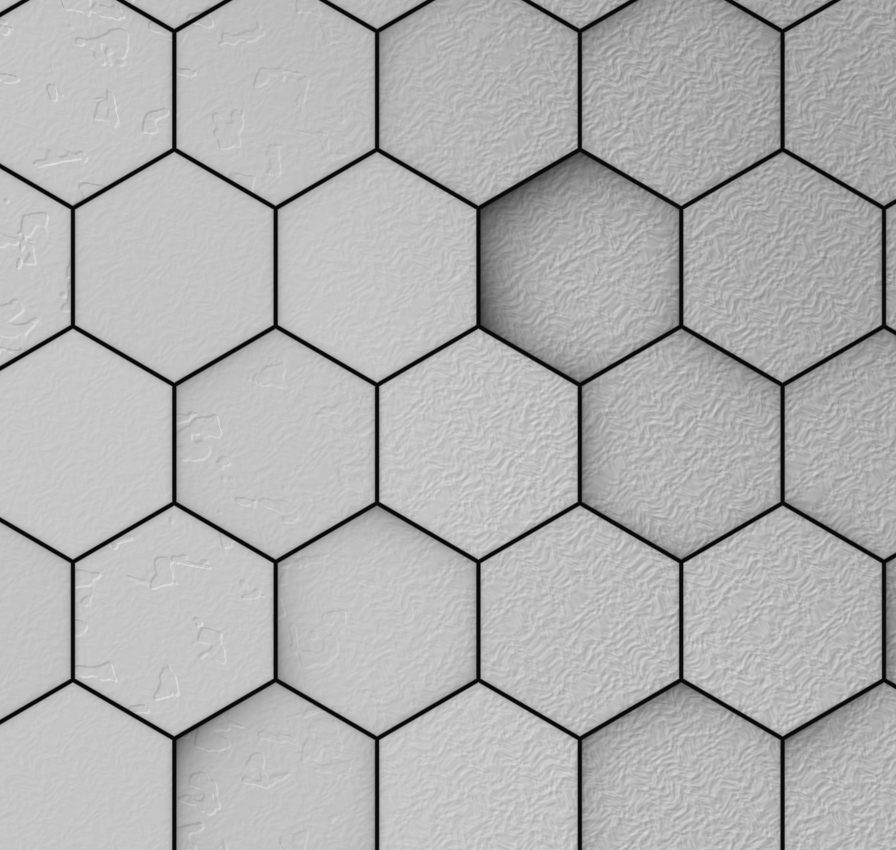
Write a Shadertoy shader that draws this pattern.

```glsl
// Wall of pale plaster hexagon tiles set at different depths, split by thin dark gaps.
// Each tile is shaded along the edges where a neighbour stands higher; cellular
// noise, lit from the upper left, gives the stucco grain and the flaked plaster.

#define PITCH 0.2263               // tile width as a share of canvas width
#define ORIGIN vec2(0.534, 0.453)  // centre of one tile, in canvas widths
#define ROW_STRETCH 1.007
#define GAP 0.0100                 // half width of the gap, in tiles
#define GAP_TONE 0.035
#define BASE_TONE 0.768
#define SHADOW 0.72
#define GRAIN_SCALE 21.0
#define GRAIN 0.15
#define FLAKES 0.075
#define LIGHT vec2(-0.7, 0.7)

const float PI = 3.14159265;
const float ROW = 0.8660254;

float hash(vec2 p) {
    return fract(sin(dot(p, vec2(127.1, 311.7))) * 43758.55);
}

// Distance to the closest of the scattered points
float cellular(vec2 p) {
    vec2 cell = floor(p);
    float nearest = 4.0;
    for (int j = -1; j <= 1; j++)
    for (int i = -1; i <= 1; i++) {
        vec2 id = cell + vec2(i, j);
        vec2 d = id + vec2(hash(id), hash(id + 57.3)) - p;
        nearest = min(nearest, dot(d, d));
    }
    return sqrt(nearest);
}

// Centre of the hexagon around p, for tiles one unit wide
vec2 hexCentre(vec2 p) {
    vec2 s = vec2(1.0, 2.0 * ROW);
    vec2 a = round(p / s) * s;
    vec2 b = (floor(p / s) + 0.5) * s;
    return distance(p, a) < distance(p, b) ? a : b;
}

// How far a tile sits back: alternating waves plus one deep hollow
float tileDepth(vec2 centre) {
    float x = round(centre.x * 2.0) * 0.5;
    float row = round(centre.y / ROW);
    float phase = x - step(1.2, x - 0.5 * max(row, 0.0)) + 0.5 * sin(row * PI * 0.5);
    float wave = pow(sin(phase * PI * 0.5), 2.0) * smoothstep(-2.5, 1.0, x - row);
    vec2 d = vec2(x - 0.45, (row - 1.3) * ROW);
    return 0.4 * wave + 0.75 * exp(-2.0 * dot(d, d));
}

// Plaster height: fine slanted grain
float grainHeight(vec2 p) {
    p += 0.018 * sin(p.yx * 29.0 + 2.0 * sin(p * 13.0));
    vec2 q = mat2(0.9, -0.6, 0.45, 1.2) * p * GRAIN_SCALE;
    return cellular(q) + 0.5 * cellular(q * 2.1 + 9.0);
}

// Plaster height: ragged flakes with sharp borders
float flakeHeight(vec2 p) {
    p += 0.05 * sin(p.yx * 11.0 + 1.7 * sin(p * 23.0));
    float ragged = cellular(p * vec2(3.0, 4.6)) + 0.28 * cellular(p * 13.0);
    return smoothstep(0.30, 0.36, ragged);
}

void mainImage(out vec4 fragColor, in vec2 fragCoord) {
    vec2 canvas = fragCoord / iResolution.x;
    vec2 uv = fragCoord / iResolution.xy;
    vec2 p = (canvas - ORIGIN) / PITCH;
    p.y /= ROW_STRETCH;
    float pixel = 1.0 / (iResolution.x * PITCH);

    vec2 centre = hexCentre(p);
    vec2 local = p - centre;
    vec2 id = round(centre * vec2(2.0, 1.0 / ROW));
    float depth = tileDepth(centre);

    // Shadows cast by the higher neighbours
    float edge = 1.0;
    float lit = 1.0;
    for (int k = 0; k < 6; k++) {
        float angle = float(k) * PI / 3.0;
        vec2 normal = vec2(cos(angle), sin(angle));
        float dist = 0.5 - dot(local, normal);
        edge = min(edge, dist);
        float drop = max(depth - tileDepth(centre + normal), 0.0);
        float along = dot(local, vec2(-normal.y, normal.x));
        float uneven = 0.72 + 0.28 * sin(along * 4.0 + 6.28 * hash(id + float(k)));
        float facing = 0.62 + 0.38 * dot(normal, LIGHT);
        float reach = 0.035 + 0.13 * drop * facing;
        lit *= 1.0 - min(SHADOW * drop * facing * uneven * 1.3, 0.7) * exp(-dist / reach);
    }

    // Relief lit from one side: rougher to the right, flaked to the left
    vec2 surface = p + 7.0 * vec2(hash(id), hash(id + 3.1));
    vec2 shift = LIGHT * 0.007;
    float grain = grainHeight(surface - shift) - grainHeight(surface + shift);
    float flakes = flakeHeight(surface - shift) - flakeHeight(surface + shift);
    float rough = mix(0.22, 1.0, smoothstep(0.25, 0.75, uv.x + 0.08 * (hash(id + 5.0) - 0.5)));
    float chipped = (1.0 - smoothstep(0.15, 0.55, uv.x)) * step(0.35, hash(id + 8.0));

    // Broad falloff of the light, darkest in the upper right
    float tone = BASE_TONE - 0.045 * smoothstep(0.35, 1.0, uv.x);
    tone -= 0.09 * smoothstep(0.9, 1.9, uv.x + uv.y);
    tone += 0.022 * (hash(id + 1.7) - 0.5);
    tone += GRAIN * rough * grain + FLAKES * chipped * flakes;
    tone *= lit * (1.0 - 0.16 * exp(-max(edge - GAP, 0.0) / 0.012));

    tone = mix(GAP_TONE, tone, smoothstep(GAP - pixel, GAP + pixel, edge));
    fragColor = vec4(vec3(clamp(tone, 0.0, 1.0)), 1.0);
}
```
